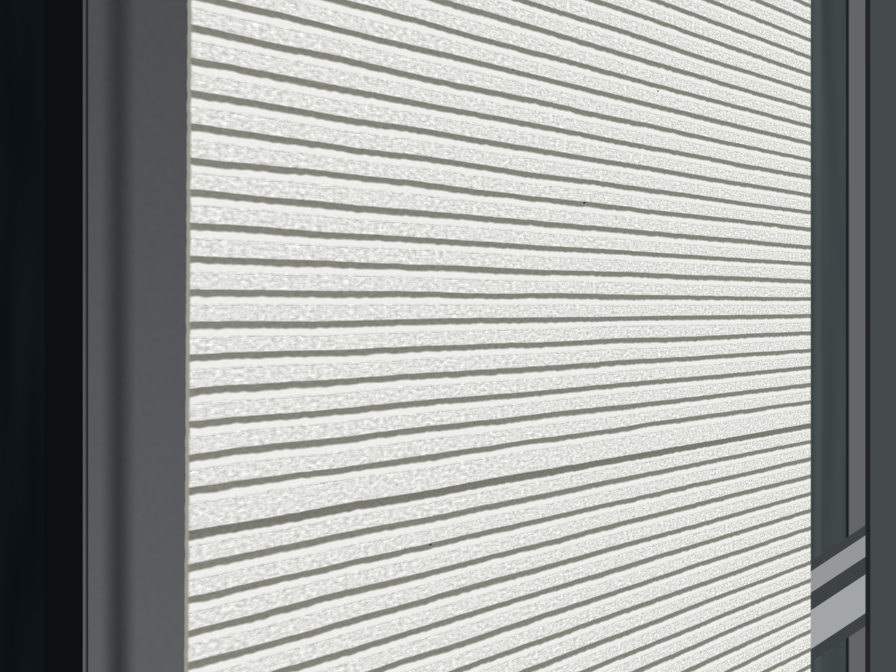
Write a Shadertoy shader that draws this texture.

```glsl
// A sunlit ribbed plaster wall seen at an angle, between a dark door and a window.
// Ribs are a repeating profile in perspective rows that narrow towards a vanishing
// point; gradient noise roughens their faces, rims and shadow edges.

const vec3 LIT     = vec3(0.935, 0.935, 0.922);
const vec3 ROUGH   = vec3(0.885, 0.885, 0.872);
const vec3 SHADOW  = vec3(0.500, 0.500, 0.465);
const vec3 METAL   = vec3(0.345, 0.355, 0.365);
const vec3 DARK    = vec3(0.240, 0.260, 0.270);
const vec3 BLACK   = vec3(0.050, 0.058, 0.066);
const vec3 SILL    = vec3(0.640, 0.650, 0.655);

const float HORIZON = 0.455;   // height of the level row, from the top
const float VANISH  = 2.208;   // where the rows converge
const float SPREAD  = 0.0256;  // row pitch gained per unit from that point

vec2 hash2(vec2 p) {
    p = vec2(dot(p, vec2(127.1, 311.7)), dot(p, vec2(269.5, 183.3)));
    return fract(sin(p) * 43758.5) * 2.0 - 1.0;
}

float gradientNoise(vec2 p) {
    vec2 i = floor(p), f = fract(p);
    vec2 s = f * f * f * (f * (f * 6.0 - 15.0) + 10.0);
    vec2 e = vec2(1.0, 0.0);
    float a = dot(hash2(i), f);
    float b = dot(hash2(i + e.xy), f - e.xy);
    float c = dot(hash2(i + e.yx), f - e.yx);
    float d = dot(hash2(i + 1.0), f - 1.0);
    return mix(mix(a, b, s.x), mix(c, d, s.x), s.y);
}

// Soft step and soft interval, with edges of width w
float edge(float at, float x, float w) {
    return smoothstep(at - w, at + w, x);
}

float band(float a, float b, float x, float w) {
    return edge(a, x, w) * (1.0 - edge(b, x, w));
}

vec3 ribbedWall(vec2 p, float px) {
    float pitch = SPREAD * (VANISH - p.x);
    float v = (p.y - HORIZON) / pitch;
    float u = 370.0 / (VANISH - p.x);
    float w = px / pitch;

    // Row coordinate, slightly wavy, with one taller rib at a joint
    float s = v - 0.49 + 0.09 * gradientNoise(vec2(p.x * 7.0, v * 0.8));
    s -= clamp(s - 5.6, 0.0, 0.3);
    float row = floor(s + 0.5), t = s - row;   // t = 0 where a shadow starts
    float joint = 1.0 - step(0.5, abs(row - 6.0));

    // Ragged outlines and grainy faces
    float rag = gradientNoise(vec2(u * 0.7, row * 7.3));
    float chip = gradientNoise(vec2(u * 0.22, row * 3.7 + 40.0));
    float grain = gradientNoise(vec2(u, v * 8.0))
                + 0.6 * gradientNoise(vec2(u * 2.0, v * 17.0) + 9.0);

    // Recess lit below the shadow, then the rough face of the next rib
    float below = t < -0.5 + 0.02 ? t + 1.0 : t;
    float rim = 0.46 + 0.08 * rag;
    float face = edge(rim, below < 0.0 ? below + 1.0 : below, w + 0.03);
    vec3 col = mix(LIT, ROUGH + 0.17 * grain, face);
    col -= 0.10 * band(rim, rim + 0.08, below, w + 0.02) * edge(0.0, rag, 0.2);
    col += 0.018 * grain * (1.0 - face);

    // Cast shadow: crisp at the rib, softer where sunlight returns
    float start = 0.015 * rag + 0.02 * chip;
    float end = 0.225 + 0.05 * rag + 0.04 * chip + 0.07 * joint;
    float shade = edge(start, t, w * 0.7 + 0.015) * (1.0 - edge(end, t, w * 0.7 + 0.03));
    vec3 shadowTone = SHADOW + 0.05 * grain - 0.04 * joint + 0.10 * max(t, 0.0);
    col = mix(col, shadowTone, shade);

    // Sparse pits
    float pit = gradientNoise(vec2(u * 0.4, v * 3.0) + 70.0);
    return col - 0.25 * edge(0.62, pit, 0.05);
}

vec3 leftFrame(vec2 p, float px) {
    float reflection = gradientNoise(p * vec2(30.0, 3.0));
    vec3 glass = vec3(0.055, 0.078, 0.092) + 0.035 * reflection;
    vec3 col = mix(glass, BLACK, edge(0.066, p.x, px));
    vec3 panel = METAL * mix(0.88, 1.05, p.y);
    panel = mix(panel, DARK * 0.85, band(0.162, 0.190, p.x, 0.016));
    panel += 0.012 * gradientNoise(p * 90.0);
    col = mix(col, panel, edge(0.123, p.x, px));
    return mix(col, BLACK, 0.7 * band(0.128, 0.131, p.x, px));
}

vec3 rightWindow(vec2 p, float px) {
    vec3 glass = vec3(0.235, 0.275, 0.280) + 0.05 * gradientNoise(p * vec2(50.0, 3.0));
    glass = mix(glass, METAL, 0.5 * band(1.212, 1.222, p.x, 0.004));
    vec3 col = mix(glass, METAL * 1.12, band(1.262, 1.288, p.x, px));
    col = mix(col, BLACK, 0.7 * band(1.259, 1.263, p.x, px));

    // Sloping sill bars below the pane
    float slant = p.y + 0.66 * (p.x - 1.207);
    vec3 lower = mix(col, DARK, band(0.835, 0.985, slant, px));
    lower = mix(lower, SILL * 0.92, band(0.850, 0.882, slant, px));
    lower = mix(lower, SILL, band(0.908, 0.966, slant, px));
    col = mix(lower, DARK * 0.55, edge(1.288, p.x, px));
    return mix(col, DARK * 1.12, edge(1.295, p.x, px));
}

void mainImage(out vec4 fragColor, in vec2 fragCoord) {
    float px = 1.0 / iResolution.y;
    vec2 p = vec2(fragCoord.x, iResolution.y - fragCoord.y) * px;
    float wallLeft = 0.279 - 0.005 * p.y + 0.002 * gradientNoise(vec2(p.y * 60.0, 3.0));

    vec3 wall = mix(SHADOW * 1.2, ribbedWall(p, px), edge(wallLeft + 0.006, p.x, 0.003));
    vec3 col = mix(leftFrame(p, px), wall, edge(wallLeft, p.x, px));
    col = mix(col, rightWindow(p, px), edge(1.2066, p.x, px));
    fragColor = vec4(clamp(col, 0.0, 1.0), 1.0);
}
```
